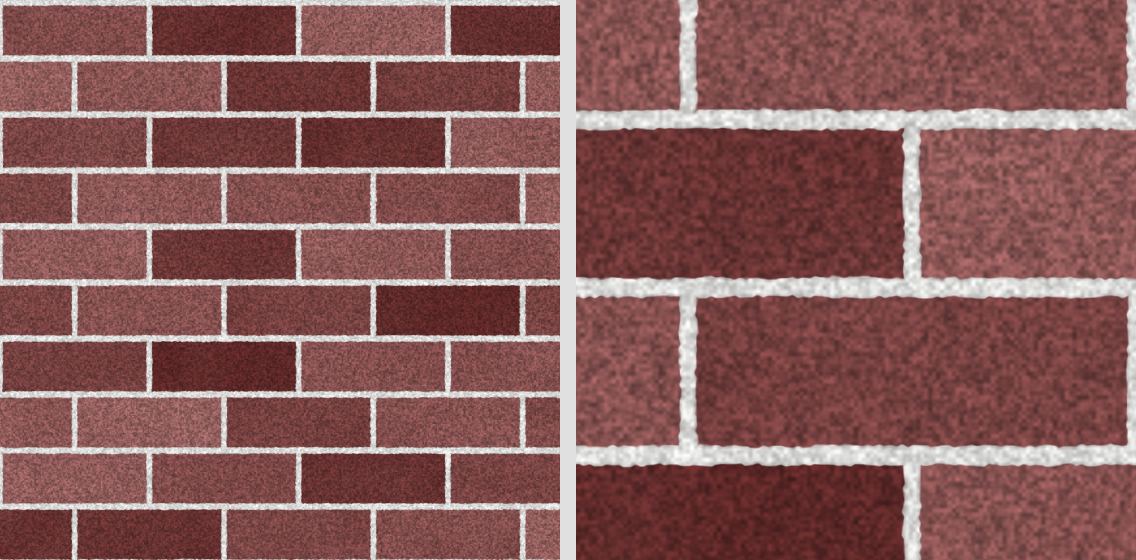
Left, the full canvas; right, a detail of the centre.
This texture is drawn by a WebGL 1 fragment shader. Its source:

```glsl
precision highp float;
// Running-bond wall of grainy dark red bricks with rough pale mortar joints.

uniform vec2 u_resolution;

#define BRICKS vec2(3.75, 10.0)         // repeats across and down
#define JOINT vec2(0.0104, 0.0116)      // width of upright and level joints
#define LIFT 0.0045                     // drop of the level joints below the top
#define ROUGHNESS 0.0022                // wander of the joint edges
#define BRICK_GRAIN 0.34
#define MORTAR_GRAIN 0.19
#define MOTTLE 0.16                     // slow tone drift inside a brick
#define BRICK_DARK vec3(0.355, 0.145, 0.145)
#define BRICK_LIGHT vec3(0.590, 0.385, 0.380)
#define MORTAR vec3(0.860, 0.860, 0.855)
#define MORTAR_EDGE vec3(0.690, 0.670, 0.660)
#define SEED 17.0

float hash(vec2 p) {
  vec3 h = fract(vec3(p.xyx) * 0.1031);
  h += dot(h, h.yzx + 33.33);
  return fract((h.x + h.y) * h.z);
}

// Smooth value noise in 0..1
float noise(vec2 p) {
  vec2 i = floor(p);
  vec2 f = fract(p);
  f = f * f * (3.0 - 2.0 * f);
  return mix(mix(hash(i), hash(i + vec2(1.0, 0.0)), f.x),
             mix(hash(i + vec2(0.0, 1.0)), hash(i + vec2(1.0, 1.0)), f.x), f.y);
}

// Fine speckle centred on zero
float speckle(vec2 p) {
  return noise(p * 430.0) + noise(p * 270.0 + 51.0) - 1.0;
}

// Signed distance to the joint edge, positive inside the brick
float brickDistance(vec2 cell) {
  vec2 f = fract(cell);
  vec2 toJoint = min(f, 1.0 - f) / BRICKS - 0.5 * JOINT;
  return min(toJoint.x, toJoint.y);
}

void main() {
  vec2 p = gl_FragCoord.xy / u_resolution.y;
  float pixel = 1.0 / u_resolution.y;

  // Every other course is shifted by half a brick
  vec2 cell = (p + vec2(0.0, LIFT)) * BRICKS;
  float course = floor(cell.y);
  cell.x += 0.5 * mod(course + 1.0, 2.0);

  // Ragged outline
  float d = brickDistance(cell);
  d += ROUGHNESS * (0.6 * noise(p * 75.0) + 0.8 * noise(p * 290.0 + 9.0) - 0.7);

  // Brick: one tone each, mottled and speckled
  float grain = speckle(p);
  float tone = hash(floor(cell) + SEED) + MOTTLE * (noise(p * 14.0) - 0.5);
  vec3 brick = mix(BRICK_DARK, BRICK_LIGHT, clamp(tone, 0.0, 1.0));
  brick *= 1.0 + BRICK_GRAIN * grain;

  // Mortar: pale centre, greyer towards the brick
  float rim = smoothstep(-0.0026, 0.0, d);
  vec3 mortar = mix(MORTAR, MORTAR_EDGE, rim * noise(p * 240.0 + 23.0));
  mortar *= 1.0 + MORTAR_GRAIN * grain;

  float soft = 0.6 * pixel + 0.0004;
  gl_FragColor = vec4(mix(mortar, brick, smoothstep(-soft, soft, d)), 1.0);
}
```
